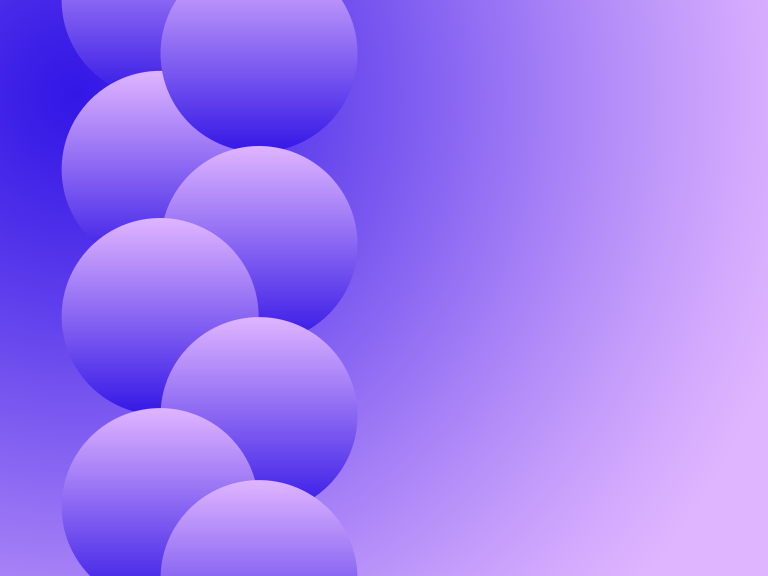
Give the GLSL for this background, as a Shadertoy shader.

```glsl
const vec3 INDIGO = vec3(0.20, 0.09, 0.90);
const vec3 LILAC = vec3(0.875, 0.71, 1.0);

const float DISC_RADIUS = 0.171;
const float LEFT_COLUMN = 0.278;
const float COLUMN_STEP = 0.1717;
const int DISC_COUNT = 8;

// Column index and centre height of each disc, from back to front
const vec2 DISCS[DISC_COUNT] = vec2[DISC_COUNT](
    vec2(0.0, 1.0), vec2(0.0, 0.706), vec2(1.0, 0.907), vec2(1.0, 0.5755),
    vec2(0.0, 0.4505), vec2(1.0, 0.2785), vec2(0.0, 0.1205), vec2(1.0, -0.0045));

vec3 ramp(float t) {
    return mix(INDIGO, LILAC, clamp(t, 0.0, 1.0));
}

// Radial glow with a gently eased falloff
vec3 backdrop(vec2 p, vec2 centre, float radius) {
    float t = min(length(p - centre) / radius, 1.0);
    return ramp(mix(t, smoothstep(0.0, 1.0, t), 0.35));
}

// Disc shaded from indigo at its foot to lilac at its crown
vec3 drawDisc(vec3 base, vec2 p, vec2 centre, float radius, float pixel) {
    vec2 offset = p - centre;
    float coverage = clamp(0.5 - (length(offset) - radius) / pixel, 0.0, 1.0);
    return mix(base, ramp(0.5 + 0.5 * offset.y / radius), coverage);
}

void mainImage(out vec4 fragColor, in vec2 fragCoord) {
    float pixel = 1.0 / iResolution.y;
    vec2 p = fragCoord * pixel;

    vec3 color = backdrop(p, vec2(0.13, 0.835), 1.30);

    // Two overlapping columns
    for (int i = 0; i < DISC_COUNT; i++) {
        vec2 centre = vec2(LEFT_COLUMN + COLUMN_STEP * DISCS[i].x, DISCS[i].y);
        color = drawDisc(color, p, centre, DISC_RADIUS, pixel);
    }

    fragColor = vec4(color, 1.0);
}
```
